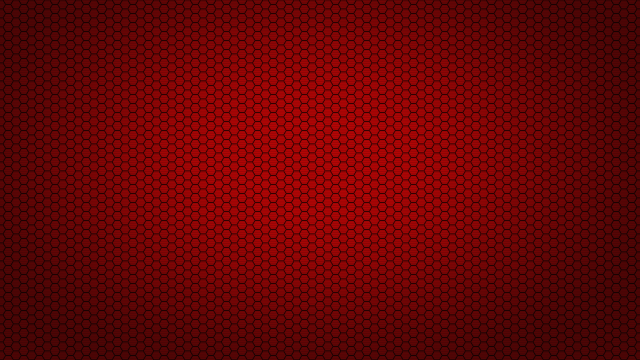
Write a Shadertoy shader that draws this pattern.

```glsl
float hash(vec2 p) {
    return fract(sin(dot(p, vec2(127.1, 311.7))) * 43758.5453);
}

// Distance measure of a flat-topped hexagon, 0.5 at its border
float hexRadius(vec2 p) {
    p = abs(p);
    return max(p.y, dot(p, vec2(0.8660, 0.5)));
}

void mainImage(out vec4 fragColor, in vec2 fragCoord) {
    vec2 uv = fragCoord / iResolution.xy;
    float pixel = 40.0 / iResolution.y;
    vec2 p = (fragCoord - 0.5 * iResolution.xy) * pixel;

    // Two interleaved grids, keeping the nearer cell centre
    vec2 period = vec2(1.7320, 1.0);
    vec2 centerA = (floor(p / period) + 0.5) * period;
    vec2 centerB = floor(p / period + 0.5) * period;
    vec2 a = p - centerA, b = p - centerB;
    bool useA = dot(a, a) < dot(b, b);
    vec2 local = useA ? a : b;
    vec2 center = useA ? centerA : centerB;
    vec2 id = floor(center / (0.5 * period) + 0.5);

    // Broad elliptical light, falling off towards the corners
    float falloff = length((uv - vec2(0.49, 0.56)) * vec2(1.8, 1.6));
    float red = mix(0.66, 0.29, smoothstep(0.15, 1.1, falloff));

    // Small cell variation and fine brushed streaks
    red *= 0.985 + 0.03 * hash(id);
    float streakDetail = 1.0 - smoothstep(0.08, 0.2, pixel);
    red *= 1.0 + 0.08 * streakDetail * sin(local.y * 31.4);

    // Soft shade along the lower rim, then the dark seam
    float edge = 0.5 - hexRadius(local);
    float rim = smoothstep(0.2, 0.0, edge) * smoothstep(0.1, -0.4, local.y);
    float face = smoothstep(0.05 - 0.6 * pixel, 0.05 + 0.6 * pixel, edge);
    red *= (1.0 - 0.15 * rim) * mix(0.32, 1.0, face);

    fragColor = vec4(red, mix(0.008, 0.02, face), mix(0.008, 0.02, face), 1.0);
}
```
